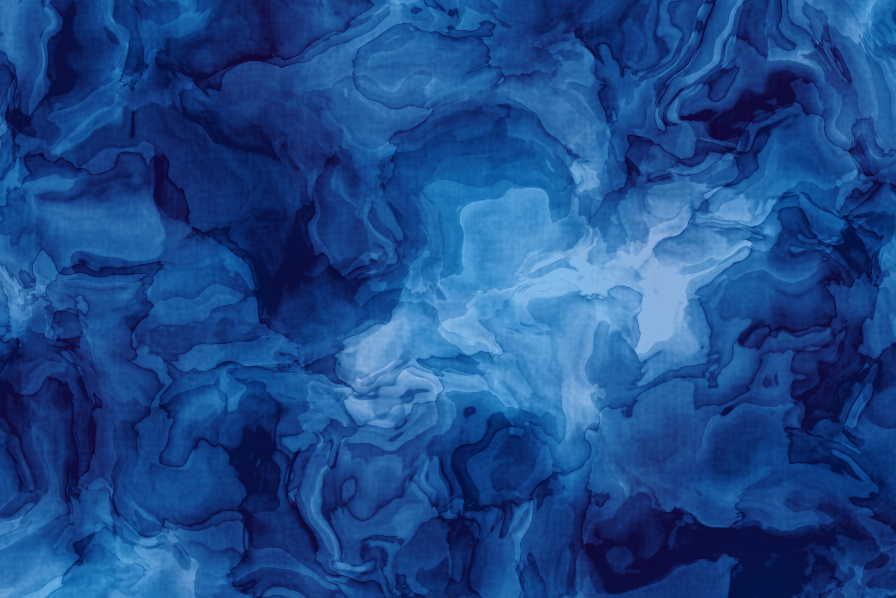
A Shadertoy shader for this texture:

```glsl
const float TAU = 6.28319;
const int WASHES = 9;

float hash(vec2 cell) {
    return fract(sin(dot(cell, vec2(127.1, 311.7))) * 43758.5);
}

float cornerSlope(vec2 cell, vec2 offset) {
    float angle = TAU * hash(cell);
    return dot(vec2(cos(angle), sin(angle)), offset);
}

float gradientNoise(vec2 p) {
    vec2 cell = floor(p), f = p - cell;
    vec2 u = f * f * f * (f * (f * 6.0 - 15.0) + 10.0);
    vec2 e = vec2(1.0, 0.0);
    float low = mix(cornerSlope(cell, f), cornerSlope(cell + e, f - e), u.x);
    float high = mix(cornerSlope(cell + e.yx, f - e.yx),
                     cornerSlope(cell + 1.0, f - 1.0), u.x);
    return mix(low, high, u.y);
}

mat2 rotation(float angle) {
    float c = cos(angle), s = sin(angle);
    return mat2(c, s, -s, c);
}

float fbm(vec2 p, int octaves, float gain) {
    float sum = 0.0, amplitude = 1.0;
    mat2 turn = rotation(0.65);
    for (int i = 0; i < octaves; i++) {
        sum += amplitude * gradientNoise(p);
        p = turn * p * 2.03 + 17.3;
        amplitude *= gain;
    }
    return sum;
}

// Pigment with a crisp torn rim that fades towards its inside
float washPigment(float field, float softness, float fade) {
    return smoothstep(-softness, softness, field) * exp(-fade * max(field, 0.0));
}

// Thin line where pigment gathered as the wash dried
float dryingLine(float field, float width) {
    return exp(-abs(field) / width);
}

float layeredWashes(vec2 p, float pixel) {
    float tone = 0.0;
    for (int i = 0; i < WASHES; i++) {
        float n = float(i);
        bool darkens = i % 2 == 0;
        float scale = 1.9 + 0.5 * n;
        vec2 q = rotation(n * 2.4) * p + 7.7 * n + 3.1;
        float field = fbm(q * scale, 6, 0.48) - 0.03;
        float presence = gradientNoise(q * 2.3 + 41.0);
        float strength = smoothstep(-0.2, 0.25, presence);
        float softness = scale * max(0.005, pixel);
        float pigment = washPigment(field, softness, 4.5) * strength;
        float line = dryingLine(field, scale * max(0.0035, pixel))
                   * smoothstep(0.02, 0.3, presence);
        tone += darkens ? -0.95 * pigment - 1.1 * line
                        : 0.95 * pigment - 0.25 * line;
    }
    return tone;
}

// Fine paper tooth and faint upright and level threads
float paperGrain(vec2 p) {
    float tooth = gradientNoise(p * 130.0);
    float upright = gradientNoise(p * vec2(150.0, 22.0) + 5.0);
    float level = gradientNoise(p * vec2(20.0, 140.0) + 9.0);
    return 0.25 * tooth + 0.2 * upright + 0.15 * level;
}

vec3 blend(vec3 below, vec3 above, float start, float end, float tone) {
    return mix(below, above, clamp((tone - start) / (end - start), 0.0, 1.0));
}

vec3 inkColour(float tone) {
    vec3 midnight = vec3(0.03, 0.06, 0.26);
    vec3 navy     = vec3(0.05, 0.17, 0.43);
    vec3 royal    = vec3(0.07, 0.25, 0.53);
    vec3 cobalt   = vec3(0.09, 0.34, 0.61);
    vec3 azure    = vec3(0.15, 0.44, 0.69);
    vec3 sky      = vec3(0.31, 0.56, 0.79);
    vec3 mist     = vec3(0.52, 0.70, 0.88);
    vec3 colour = blend(midnight, navy, -1.85, -1.0, tone);
    colour = blend(colour, royal, -1.0, -0.4, tone);
    colour = blend(colour, cobalt, -0.4, 0.2, tone);
    colour = blend(colour, azure, 0.2, 0.9, tone);
    colour = blend(colour, sky, 0.9, 1.65, tone);
    return blend(colour, mist, 1.65, 2.7, tone);
}

void mainImage(out vec4 fragColor, in vec2 fragCoord) {
    vec2 p = fragCoord / iResolution.y;
    float pixel = 1.0 / iResolution.y;

    // Bend the paint so the stains look pulled by water
    vec2 pull = vec2(fbm(p * 2.5 + 11.0, 4, 0.5), fbm(p * 2.5 + 29.0, 4, 0.5));
    vec2 flow = p + 0.16 * pull;

    // Broad light and dark clouds, overlaid washes, soft mottling
    float tone = 3.2 * fbm(flow * 2.1 + 4.6, 5, 0.5);
    tone += layeredWashes(flow, pixel);
    tone += 0.6 * fbm(flow * 13.0 + 60.0, 4, 0.6);
    tone += paperGrain(p);

    // Drift between violet and cyan blues
    float drift = fbm(flow * 3.0 + 83.0, 3, 0.5);
    vec3 colour = inkColour(tone) + drift * vec3(-0.06, 0.05, 0.06);
    fragColor = vec4(clamp(colour, 0.0, 1.0), 1.0);
}
```
